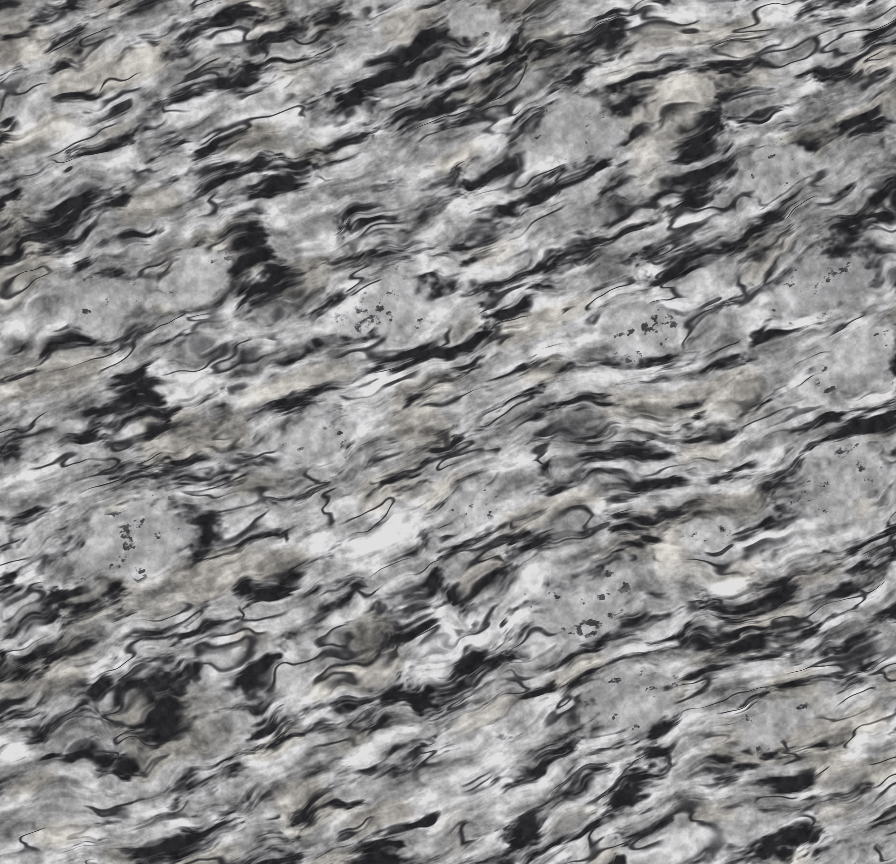
Reproduce this texture procedurally as a WebGL 1 fragment shader.

```glsl
precision highp float;
uniform vec2 u_resolution;

// Foliation: direction and stretch of the mineral layers
const float LAYER_ANGLE = 0.37;
const vec2 PATCH_SCALE = vec2(17.0, 58.0);
const vec2 VEIN_SCALE = vec2(15.0, 56.0);
const vec2 FELDSPAR_SCALE = vec2(21.0, 58.0);
const float VEIN_WIDTH = 0.24;
const float BEND = 0.026;
const float RIPPLE = 0.0065;
const float CRINKLE = 0.0032;

// Rounded pale crystals that push the layers aside
const vec2 CRYSTAL_CELL = vec2(0.20, 0.13);
const vec2 CRYSTAL_MIN = vec2(0.030, 0.022);
const vec2 CRYSTAL_MAX = vec2(0.078, 0.048);
const float CRYSTAL_SHARE = 0.55;
const float CRYSTAL_PUSH = 0.70;
const float CRYSTAL_RAGGED = 0.75;

// Tones
const float FELDSPAR_TONE = 0.675;
const float CRYSTAL_TONE = 0.685;
const vec3 MICA = vec3(0.150, 0.150, 0.160);
const vec3 WARM_TINT = vec3(1.015, 0.995, 0.965);
const vec3 COOL_TINT = vec3(0.998, 0.998, 1.005);

float hash(vec2 p) {
  vec3 h = fract(vec3(p.xyx) * 0.1031);
  h += dot(h, h.yzx + 33.33);
  return fract((h.x + h.y) * h.z);
}

// Signed value noise, -1 to 1
float noise(vec2 p) {
  vec2 i = floor(p);
  vec2 f = fract(p);
  f = f * f * f * (f * (f * 6.0 - 15.0) + 10.0);
  float low = mix(hash(i), hash(i + vec2(1.0, 0.0)), f.x);
  float high = mix(hash(i + vec2(0.0, 1.0)), hash(i + 1.0), f.x);
  return 2.0 * mix(low, high, f.y) - 1.0;
}

float fbm(vec2 p) {
  float sum = 0.0;
  float gain = 0.47;
  for (int i = 0; i < 4; i++) {
    sum += gain * noise(p);
    p = p * 2.03 + vec2(17.3, 9.1);
    gain *= 0.59;
  }
  return sum;
}

// x: crystal coverage, y: shift of the layers across their direction
vec2 crystals(vec2 q) {
  vec2 home = floor(q / CRYSTAL_CELL);
  float ragged = CRYSTAL_RAGGED * fbm(q * vec2(24.0, 36.0) + 5.0);
  float cover = 0.0;
  float shift = 0.0;
  for (int y = -1; y <= 1; y++) {
    for (int x = -1; x <= 1; x++) {
      vec2 cell = home + vec2(float(x), float(y));
      float present = step(hash(cell + 71.7), CRYSTAL_SHARE);
      vec2 jitter = vec2(hash(cell + 13.1), hash(cell + 37.9));
      vec2 center = (cell + 0.25 + 0.5 * jitter) * CRYSTAL_CELL;
      vec2 radius = mix(CRYSTAL_MIN, CRYSTAL_MAX, hash(cell + 53.3));
      vec2 d = q - center;
      float r = length(d / radius);
      cover = max(cover, present * (1.0 - smoothstep(0.70, 1.10, r + ragged)));
      shift -= present * CRYSTAL_PUSH * d.y * exp(-0.8 * r * r);
    }
  }
  return vec2(cover, shift);
}

void main() {
  vec2 p = gl_FragCoord.xy / u_resolution.y;
  float c = cos(LAYER_ANGLE);
  float s = sin(LAYER_ANGLE);
  vec2 q = vec2(c * p.x + s * p.y, c * p.y - s * p.x) + 3.0;

  // Bend the layers, wrap them around the crystals and crinkle them
  vec2 crystal = crystals(q);
  vec2 layer = q + vec2(0.0, crystal.y);
  layer.y += BEND * noise(q * vec2(4.0, 5.0)) + RIPPLE * noise(q * vec2(21.0, 28.0));
  layer.y += CRINKLE * noise(q * vec2(52.0, 64.0) + 15.0);
  layer.x += 0.012 * noise(q * 26.0 + 8.0);

  // Pale ground of streaked feldspar with fine grain
  float streak = fbm(layer * FELDSPAR_SCALE + 40.0);
  float grain = fbm(p * 110.0);
  float ground = FELDSPAR_TONE + 0.42 * streak + 0.15 * grain;
  float pale = CRYSTAL_TONE + 0.16 * fbm(q * 32.0) + 0.15 * grain;
  float tone = mix(ground, pale, 0.85 * crystal.x);

  // Dark mica: short lenses, broken wisps and specks in the crystals
  float density = 0.06 * noise(q * vec2(4.0, 8.0) + 21.0);
  float lens = smoothstep(-0.04, 0.46, fbm(layer * PATCH_SCALE) + density);
  float ridge = noise(layer * VEIN_SCALE + 90.0) + 0.45 * noise(layer * VEIN_SCALE * 2.3);
  float gate = smoothstep(-0.15, 0.50, noise(layer * vec2(22.0, 38.0) + 60.0) + density);
  float wisp = 0.85 * gate * (1.0 - smoothstep(0.02, VEIN_WIDTH, abs(ridge)));
  float mica = max(lens, wisp) * (1.0 - 0.85 * crystal.x);
  float speck = smoothstep(0.34, 0.56, fbm(q * vec2(62.0, 84.0) + 11.0));
  mica = max(mica, 0.75 * speck * crystal.x);

  // Faint warm stains on the pale minerals
  float warm = smoothstep(0.05, 0.6, noise(layer * vec2(14.0, 30.0) + 33.0));
  warm *= 1.0 - crystal.x;
  vec3 stone = tone * mix(COOL_TINT, WARM_TINT, warm) * (1.0 - 0.08 * warm);
  vec3 color = mix(stone, MICA + 0.06 * grain, mica);
  gl_FragColor = vec4(clamp(color, 0.0, 0.88), 1.0);
}
```
